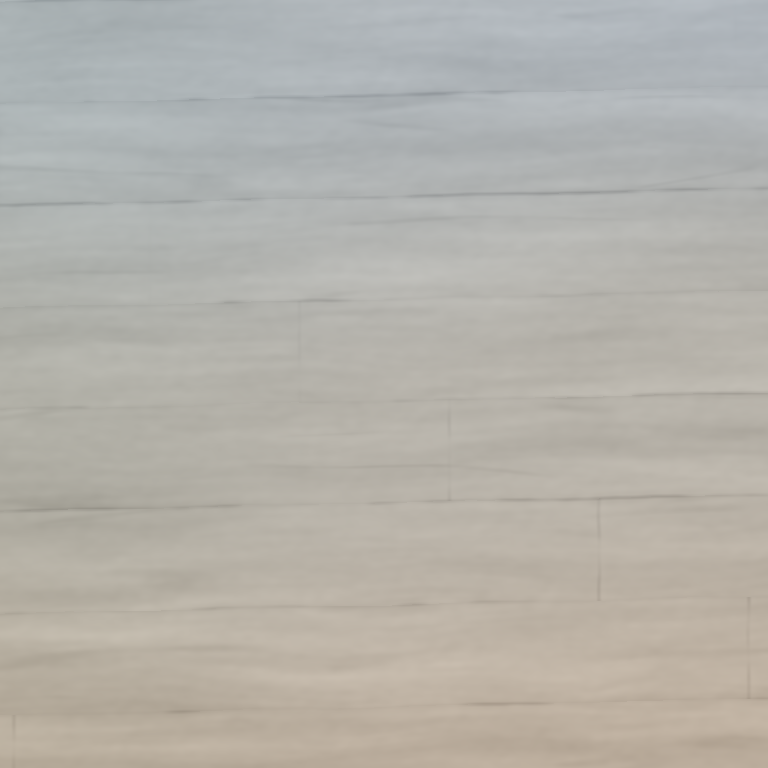
Reproduce this texture procedurally as a WebGL 2 fragment shader.

```glsl
#version 300 es
precision highp float;
// Pale, worn wood planks in staggered rows under cool-to-warm daylight.

uniform vec2 u_resolution;
out vec4 outColor;

const float ROW_HEIGHT = 0.1328;   // about seven and a half rows
const float ROW_TILT = 0.0225;     // rows rise slightly to the right
const float FIRST_SEAM = 0.135;    // distance of first seam from the top
const float PLANK_LENGTH = 1.152;
const float JOINT_STEP = 0.195;    // joint shift from row to row
const vec3 COOL_TOP = vec3(0.688, 0.710, 0.720);
const vec3 GREY_MIDDLE = vec3(0.712, 0.696, 0.662);
const vec3 WARM_BOTTOM = vec3(0.745, 0.689, 0.624);
const vec3 SEAM_SHADE = vec3(0.105, 0.105, 0.100);

float hash1(vec2 p) {
  p = fract(p * vec2(0.1031, 0.1137));
  p += dot(p, p.yx + 33.33);
  return fract((p.x + p.y) * p.x * 7.31);
}

vec2 hash2(vec2 p) {
  return vec2(hash1(p + 3.7), hash1(p.yx + 19.3));
}

// Cellular noise with softly merged cells, centred near zero.
float softCells(vec2 p) {
  vec2 cell = floor(p);
  float total = 0.0;
  for (int j = -1; j <= 1; j++) {
    for (int i = -1; i <= 1; i++) {
      vec2 id = cell + vec2(i, j);
      vec2 d = id + hash2(id) - p;
      float falloff = max(0.0, 1.0 - dot(d, d));
      total += (hash1(id + 71.0) - 0.5) * falloff * falloff;
    }
  }
  return total;
}

// Streaks along the plank, bent by layered sines.
float woodGrain(vec2 p, float seed) {
  float bend = 0.006 * sin(p.x * 7.0 + seed * 6.0)
             + 0.003 * sin(p.x * 17.0 + p.y * 23.0 + seed * 11.0);
  vec2 q = vec2(p.x, p.y + bend);
  vec2 shift = vec2(seed * 13.0, seed * 5.0);
  float broad = softCells(q * vec2(2.2, 26.0) + shift);
  float streak = softCells(q * vec2(5.0, 58.0) + shift + 20.0);
  float fibre = softCells(q * vec2(17.0, 130.0) + shift + 50.0);
  return 0.044 * broad + 0.034 * streak + 0.017 * fibre;
}

// Short dark veins where a warped contour crosses a level.
float veins(vec2 p, float seed) {
  float contour = softCells(p * vec2(2.2, 24.0) + seed * 31.0);
  float breaks = smoothstep(0.0, 0.35, softCells(p * vec2(9.0, 40.0) + 80.0));
  return breaks * (1.0 - smoothstep(0.0, 0.09, abs(contour - 0.08)));
}

float softLine(float distanceToLine, float halfWidth, float pixel) {
  return 1.0 - smoothstep(0.0, halfWidth + pixel, abs(distanceToLine));
}

vec3 daylight(vec2 uv) {
  float height = uv.y + 0.04 * sin(uv.x * 4.0 + 0.5);
  vec3 color = mix(WARM_BOTTOM, GREY_MIDDLE, smoothstep(-0.05, 0.5, height));
  color = mix(color, COOL_TOP, smoothstep(0.45, 0.95, height));
  float leftFade = 1.0 - smoothstep(0.0, 0.55, uv.x);
  color -= vec3(0.020, 0.010, 0.012) * leftFade;
  color += vec3(0.0, 0.004, 0.018) * uv.x * smoothstep(0.65, 1.0, uv.y);
  return color;
}

void main() {
  vec2 uv = gl_FragCoord.xy / u_resolution;
  float pixel = 1.0 / min(u_resolution.x, u_resolution.y);

  // Plank coordinates: rows are counted downward from the top.
  float wobble = 0.0007 * sin(uv.x * 23.0) + 0.0008 * softCells(uv * vec2(50.0, 8.0));
  float depth = 1.0 - uv.y + ROW_TILT * uv.x - FIRST_SEAM + wobble;
  float rowPosition = depth / ROW_HEIGHT + 1.0;
  float row = floor(rowPosition);
  float along = uv.x - (row - 1.0) * JOINT_STEP;
  float plank = floor(along / PLANK_LENGTH);
  float seed = hash1(vec2(row + 5.0, plank + 9.0));

  // Surface: light, plank tone, grain and faint rough wear.
  vec2 grainPoint = vec2(uv.x, depth);
  float tone = (seed - 0.5) * 0.004 + woodGrain(grainPoint, row * 0.37);
  tone -= 0.026 * veins(grainPoint, row * 0.37);
  tone += 0.010 * softCells(uv * vec2(75.0, 140.0));
  tone += 0.007 * softCells(mat2(0.8, -0.6, 0.6, 0.8) * uv * vec2(50.0, 90.0));
  vec3 color = daylight(uv) + tone;

  // Long seams: faint shadows with only scattered dark stretches.
  float seamId = floor(rowPosition + 0.5);
  float seamDistance = (rowPosition - seamId) * ROW_HEIGHT;
  float stretch = softCells(vec2(uv.x * 5.0, seamId * 7.3));
  float chips = softCells(vec2(uv.x * 28.0, seamId * 3.7 + 40.0));
  float seamWear = 0.10 + 0.55 * smoothstep(-0.1, 0.4, stretch + 0.5 * chips);
  color -= SEAM_SHADE * seamWear * softLine(seamDistance, 0.0028, pixel);
  color -= 0.026 * seamWear * softLine(seamDistance - 0.002, 0.012, pixel);
  color += 0.006 * softLine(seamDistance - 0.008, 0.006, pixel);

  // End joints: almost worn away on the upper rows.
  float jointDistance = along - PLANK_LENGTH * floor(along / PLANK_LENGTH + 0.5);
  jointDistance += 0.0012 * softCells(uv * vec2(8.0, 50.0));
  float jointWear = mix(0.03, 0.48, smoothstep(1.5, 6.0, row));
  jointWear *= clamp(0.6 + 1.3 * softCells(vec2(uv.y * 35.0, row * 3.1)), 0.1, 1.0);
  color -= SEAM_SHADE * jointWear * softLine(jointDistance, 0.0032, pixel);
  color += 0.012 * jointWear * softLine(jointDistance - 0.006, 0.005, pixel);

  outColor = vec4(clamp(color, 0.0, 1.0), 1.0);
}
```
